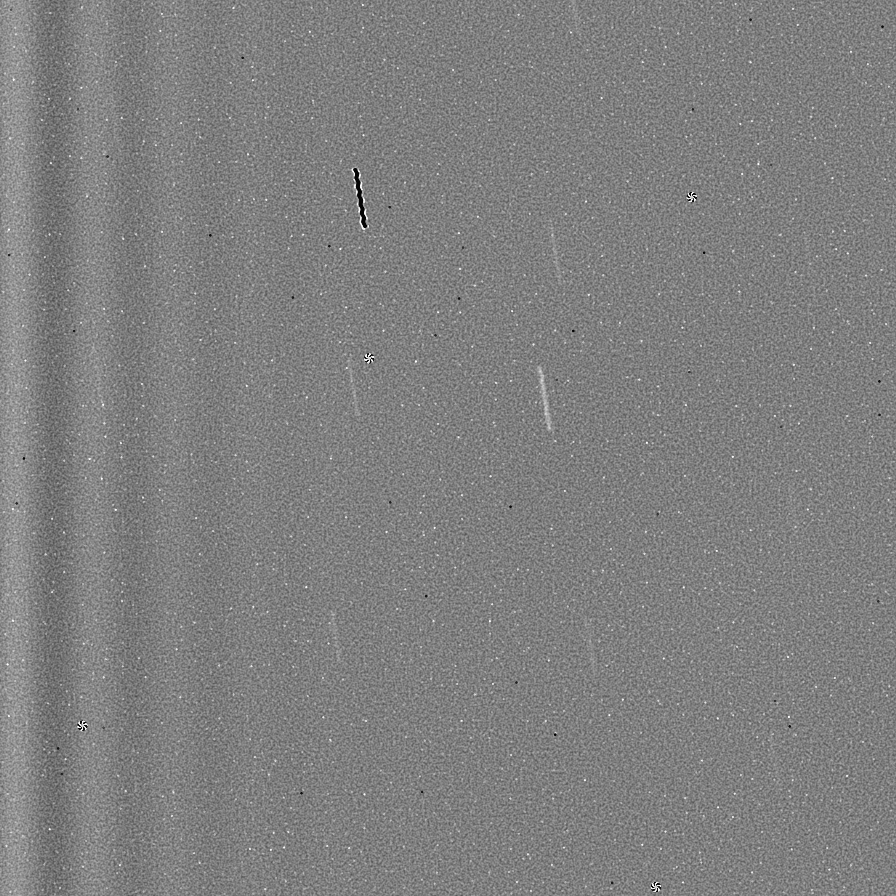
A Shadertoy shader for this texture:

```glsl
// Grainy grey sensor frame: fine gradient-noise grain over damped vertical bands,
// sprinkled with hot and dead specks, slanted faint trails, one saturated dark
// trail with a broken white rim, and a few small speckled bursts.

const vec2 TRAIL_HALF = vec2(0.0052, -0.0335);

// Integer hash: two random values in 0..1 for a lattice cell
vec2 hash2(vec2 cell) {
    uvec2 v = uvec2(ivec2(cell)) * 1664525u + 1013904223u;
    v.x += v.y * 1664525u;
    v.y += v.x * 1664525u;
    v ^= v >> 16u;
    v.x += v.y * 1664525u;
    v.y += v.x * 1664525u;
    v ^= v >> 16u;
    return vec2(v & 65535u) / 65535.0;
}

float cornerSlope(vec2 cell, vec2 offset) {
    float angle = 6.2832 * hash2(cell).x;
    return dot(vec2(cos(angle), sin(angle)), offset);
}

float gradientNoise(vec2 p) {
    vec2 i = floor(p), f = p - i;
    vec2 u = f * f * f * (f * (f * 6.0 - 15.0) + 10.0);
    vec2 e = vec2(1.0, 0.0);
    float low = mix(cornerSlope(i, f), cornerSlope(i + e, f - e), u.x);
    float high = mix(cornerSlope(i + e.yx, f - e.yx), cornerSlope(i + 1.0, f - 1.0), u.x);
    return mix(low, high, u.y);
}

// Antialiased disc coverage from a distance to its centre
float disc(float d, float radius, float pixel) {
    return 1.0 - smoothstep(radius - 0.5 * pixel, radius + 0.5 * pixel, d);
}

// One jittered speck per chosen cell, with varied strength
float specks(vec2 uv, float cells, float share, float radius, float seed, float pixel) {
    vec2 p = uv * cells, cell = floor(p);
    vec2 place = 0.2 + 0.6 * hash2(cell + seed);
    vec2 kind = hash2(cell + seed + 311.0);
    float d = length(p - cell - place) / cells;
    return step(kind.x, share) * mix(0.45, 1.0, kind.y) * disc(d, radius, pixel);
}

// Distance to a segment given by its middle and half extent
float segmentDistance(vec2 p, vec2 halfAxis) {
    float t = clamp(dot(p, halfAxis) / dot(halfAxis, halfAxis), -1.0, 1.0);
    return length(p - halfAxis * t);
}

float glow(float d, float width) {
    return exp(-d * d / (width * width));
}

void mainImage(out vec4 fragColor, in vec2 fragCoord) {
    float pixel = 1.0 / iResolution.y;
    vec2 uv = fragCoord * pixel;

    // Base grey and the bands that die away from the left edge
    float grey = 0.496 + 0.012 * gradientNoise(uv * 3.0 + 7.0);
    grey += 0.1 * exp(-9.0 * uv.x) * cos(6.2832 * (uv.x - 0.018) / 0.088);

    // Grain: two octaves, turned so that their lattices do not line up
    vec2 turned = mat2(0.8, 0.6, -0.6, 0.8) * uv;
    grey += 0.165 * (gradientNoise(turned * 470.0 + 40.0) + gradientNoise(uv * 337.0 + 0.37));

    // Faint trails, all with nearly the same slant
    for (int i = 0; i < 11; i++) {
        float n = float(i);
        vec2 centre = fract(vec2(0.11, 0.58) + n * vec2(0.7549, 0.5698));
        vec2 vary = hash2(vec2(n, 91.0));
        float d = segmentDistance(uv - centre, TRAIL_HALF * mix(0.8, 1.1, vary.x));
        grey += mix(0.035, 0.085, vary.y) * glow(d, 0.0021);
    }
    float brightTrail = segmentDistance(uv - vec2(0.608, 0.555), TRAIL_HALF);
    grey += 0.23 * glow(brightTrail, 0.0025);

    // Hot specks, dim and bright, then dead ones
    grey += 0.2 * specks(uv, 90.0, 0.45, 0.0012, 17.0, pixel);
    grey += 0.42 * specks(uv, 48.0, 0.32, 0.0012, 503.0, pixel);
    grey *= 1.0 - specks(uv, 20.0, 0.11, 0.0014, 907.0, pixel);

    // Small bursts of alternating light and dark crumbs around a pale core
    for (int i = 0; i < 4; i++) {
        vec2 p = uv - fract(vec2(0.772, 0.78) + float(i) * vec2(0.32, 0.41));
        float r = length(p);
        float spokes = cos(6.0 * atan(p.y, p.x + 1e-6) + 900.0 * r);
        float crumbs = smoothstep(-0.3, 0.3, spokes);
        float tone = mix(crumbs, 0.85, disc(r, 0.0018, pixel));
        grey = mix(grey, tone, 0.9 * disc(r, 0.0058, pixel));
    }

    // Saturated trail: dark wavering core inside a broken white rim
    vec2 p = uv - vec2(0.402, 0.779);
    p.x += 0.0007 * sin(p.y * 640.0);
    float d = segmentDistance(p, TRAIL_HALF * 0.93);
    float broken = smoothstep(-0.15, 0.15, gradientNoise(uv * 190.0));
    grey = mix(grey, 0.97, disc(d, 0.0043, pixel) * mix(0.25, 1.0, broken));
    grey = mix(grey, 0.02, disc(d, 0.0023, pixel));

    fragColor = vec4(vec3(clamp(grey, 0.0, 1.0)), 1.0);
}
```
